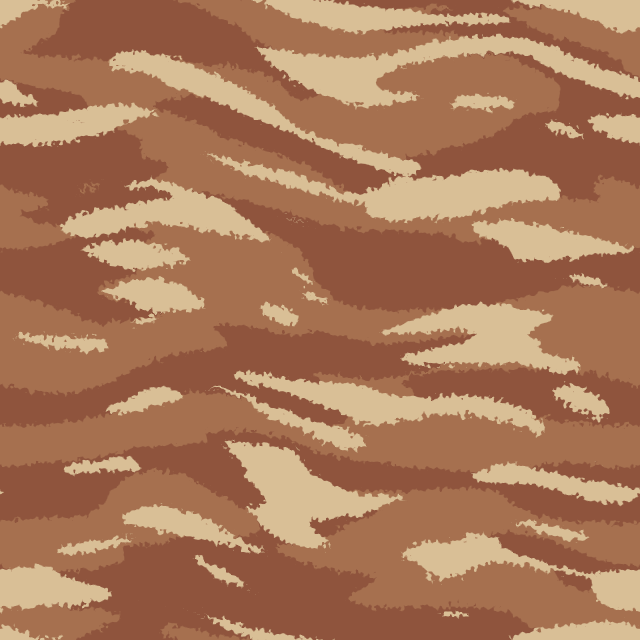
Reproduce this pattern procedurally as a WebGL 2 fragment shader.

```glsl
#version 300 es
precision highp float;
// Seamless desert camouflage: ragged, drawn-out patches of brown and cream on tan.

uniform vec2 u_resolution;
out vec4 fragColor;

const vec3 TAN   = vec3(0.65, 0.44, 0.31);
const vec3 BROWN = vec3(0.56, 0.33, 0.24);
const vec3 CREAM = vec3(0.85, 0.75, 0.59);

// Lattice cells across and up the tile, and rows of downward slant per tile.
const ivec2 BROWN_CELLS = ivec2(3, 13);
const ivec2 CREAM_CELLS = ivec2(4, 18);
const int BROWN_SLANT = 1;
const int CREAM_SLANT = 2;
const float BROWN_LEVEL = 0.0;
const float CREAM_LEVEL = 0.233;
const float DETAIL = 0.45;              // weight of the half-size patches

const ivec2 BEND_CELLS = ivec2(3, 4);   // slow waves in the direction of the strokes
const float BEND_SIZE = 0.075;
const ivec2 SWAY_CELLS = ivec2(4, 11);  // sideways shift that blunts the stroke ends
const float SWAY_SIZE = 0.07;
const ivec2 RAG_CELLS = ivec2(150);     // fine vertical raggedness of the edges
const float RAG_SIZE = 0.009;
const ivec2 LUMP_CELLS = ivec2(68);     // coarser lumps along the edges
const float LUMP_SIZE = 0.007;

const vec2 ORIGIN = vec2(0.594, 0.531); // moves the tile border to a calm place

// Integer hash
uint scramble(uint n) {
    n = n * 747796405u + 2891336453u;
    n = ((n >> ((n >> 28u) + 4u)) ^ n) * 277803737u;
    return (n >> 22u) ^ n;
}

// Unit gradient at a lattice point; each wrap in x also shifts the row
vec2 gradient(ivec2 cell, ivec2 cells, int slant, uint seed) {
    cell += 4 * cells;                  // keeps the integer division positive
    int wraps = cell.x / cells.x;
    cell.x -= wraps * cells.x;
    cell.y += (4 - wraps) * slant;
    cell.y -= cell.y / cells.y * cells.y;
    uint h = scramble(uint(cell.x) + scramble(uint(cell.y) + scramble(seed)));
    return normalize((vec2(h & 0xFFFFu, h >> 16u) + 0.5) / 32768.0 - 1.0);
}

// Gradient noise on a wrapped lattice
float latticeNoise(vec2 q, ivec2 cells, int slant, uint seed) {
    ivec2 cell = ivec2(floor(q));
    vec2 f = fract(q);
    vec2 blend = f * f * f * (f * (f * 6.0 - 15.0) + 10.0);
    vec4 corner;
    for (int i = 0; i < 4; i++) {
        ivec2 offset = ivec2(i & 1, i >> 1);
        corner[i] = dot(gradient(cell + offset, cells, slant, seed), f - vec2(offset));
    }
    vec2 rows = mix(corner.xz, corner.yw, blend.x);
    return mix(rows.x, rows.y, blend.y);
}

float tileNoise(vec2 p, ivec2 cells, uint seed) {
    return latticeNoise(p * vec2(cells), cells, 0, seed);
}

// Slanted patches: two staggered lattices hide each other's grid, a finer one adds islets
float patches(vec2 p, ivec2 cells, int slant, uint seed) {
    vec2 q = p * vec2(cells) + vec2(0.0, float(slant) * p.x);
    return latticeNoise(q, cells, slant, seed)
         + latticeNoise(q + 0.5, cells, slant, seed + 1u)
         + DETAIL * latticeNoise(q * 2.0 + 0.25, cells * 2, slant * 2, seed + 2u);
}

// Coverage of the area where a field is positive, smoothed over one pixel
float coverage(float field) {
    return clamp(field / max(fwidth(field), 1e-5) + 0.5, 0.0, 1.0);
}

void main() {
    vec2 uv = gl_FragCoord.xy / u_resolution + ORIGIN;

    // Bend the strokes, then roughen their long edges
    vec2 p = uv;
    p.x += SWAY_SIZE * tileNoise(uv, SWAY_CELLS, 11u);
    p.y += BEND_SIZE * tileNoise(uv, BEND_CELLS, 23u);
    p.y += RAG_SIZE * tileNoise(uv, RAG_CELLS, 37u);
    p.y += LUMP_SIZE * tileNoise(uv, LUMP_CELLS, 41u);

    // Lay brown and then cream over the tan ground
    float brown = patches(p, BROWN_CELLS, BROWN_SLANT, 53u) - BROWN_LEVEL;
    float cream = patches(p, CREAM_CELLS, CREAM_SLANT, 71u) - CREAM_LEVEL;
    vec3 color = mix(TAN, BROWN, coverage(brown));
    color = mix(color, CREAM, coverage(cream));
    fragColor = vec4(color, 1.0);
}
```
